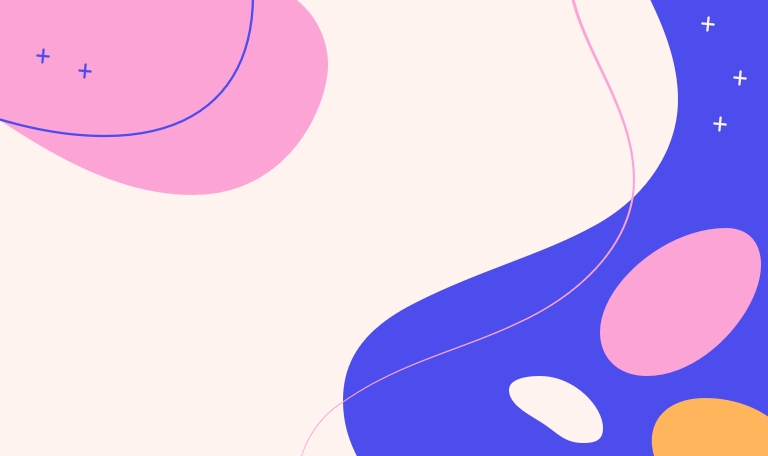
This background is drawn by a WebGL 1 fragment shader. Its source:

```glsl
precision highp float;
// Flat abstract backdrop: organic colour blobs, two flowing lines and small sparkles.
// Every outline is a chain of cubic Bezier curves, traced for distance and
// crossing parity, then filled or stroked with antialiased coverage.

uniform vec2 u_resolution;

const vec3 CREAM  = vec3(1.00, 0.953, 0.937);
const vec3 BLUE   = vec3(0.302, 0.302, 0.933);
const vec3 PINK   = vec3(0.992, 0.643, 0.843);
const vec3 ORANGE = vec3(1.00, 0.71, 0.361);

const float GRID_HEIGHT = 456.0;      // design grid, y pointing down
const float RIBBON_TOP = 1.5;         // half widths of the lines
const float RIBBON_BOTTOM = 0.4;
const float LINE_HALF = 1.15;
const vec2 SPARKLE_ARM = vec2(5.6, 6.4);
const float SPARKLE_HALF = 1.15;
const float SPARKLE_TILT = 0.09;
const int CURVE_STEPS = 22;

struct Path {
    vec2 point;   // where the path is evaluated
    vec2 pen;     // current end of the chain
    float dist;   // distance to the outline
    float side;   // -1 outside, +1 inside
};

Path beginPath(vec2 point, vec2 start) {
    return Path(point, start, 1e5, -1.0);
}

float segmentDistance(vec2 p, vec2 a, vec2 b) {
    vec2 ab = b - a;
    float t = clamp(dot(p - a, ab) / max(dot(ab, ab), 1e-6), 0.0, 1.0);
    return length(p - a - ab * t);
}

// Append a cubic curve; a ray towards +x flips the side at each crossing.
void curveTo(inout Path path, vec2 c1, vec2 c2, vec2 end) {
    vec2 start = path.pen;
    vec2 p = path.point;
    for (int i = 1; i <= CURVE_STEPS; i++) {
        float t = float(i) / float(CURVE_STEPS);
        float s = 1.0 - t;
        vec2 a = path.pen;
        vec2 b = s * s * s * start + 3.0 * s * t * (s * c1 + t * c2) + t * t * t * end;
        path.dist = min(path.dist, segmentDistance(p, a, b));
        if ((a.y > p.y) != (b.y > p.y)) {
            float crossing = a.x + (p.y - a.y) * (b.x - a.x) / (b.y - a.y);
            if (p.x < crossing) path.side = -path.side;
        }
        path.pen = b;
    }
}

float fill(Path path, float pixel) {
    return clamp(0.5 + path.side * path.dist / pixel, 0.0, 1.0);
}

// Coverage stays proportional to width, even for hairlines.
float stroke(float dist, float halfWidth, float pixel) {
    vec2 edges = vec2(halfWidth, -halfWidth) - dist;
    vec2 cover = clamp(0.5 + edges / pixel, 0.0, 1.0);
    return cover.x - cover.y;
}

float sparkle(vec2 p, float pixel) {
    p.x += p.y * SPARKLE_TILT;
    p.y -= p.x * SPARKLE_TILT;
    vec2 across = vec2(SPARKLE_ARM.x, 0.0);
    vec2 upright = vec2(0.0, SPARKLE_ARM.y);
    float d = min(segmentDistance(p, -across, across), segmentDistance(p, -upright, upright));
    return stroke(d, SPARKLE_HALF, pixel);
}

void main() {
    float pixel = GRID_HEIGHT / u_resolution.y;
    vec2 p = gl_FragCoord.xy * pixel;
    p.y = GRID_HEIGHT - p.y;

    // Cream field to the left of the wave; open ends lie off the canvas
    Path field = beginPath(p, vec2(648, -5));
    curveTo(field, vec2(662, 24), vec2(678, 60), vec2(678, 100));
    curveTo(field, vec2(678, 150), vec2(645, 200), vec2(590, 228));
    curveTo(field, vec2(540, 255), vec2(475, 272), vec2(413, 304));
    curveTo(field, vec2(370, 326), vec2(343, 355), vec2(343, 400));
    curveTo(field, vec2(343, 425), vec2(350, 444), vec2(360, 462));
    vec3 color = mix(BLUE, CREAM, fill(field, pixel));

    // Tapering pink ribbon
    Path ribbon = beginPath(p, vec2(572, -5));
    curveTo(ribbon, vec2(585, 55), vec2(634, 110), vec2(634, 180));
    curveTo(ribbon, vec2(634, 240), vec2(585, 292), vec2(520, 322));
    curveTo(ribbon, vec2(462, 350), vec2(400, 362), vec2(343, 402));
    curveTo(ribbon, vec2(322, 415), vec2(306, 437), vec2(300, 462));
    float ribbonHalf = mix(RIBBON_TOP, RIBBON_BOTTOM, p.y / GRID_HEIGHT);
    color = mix(color, PINK, stroke(ribbon.dist, ribbonHalf, pixel));

    // Upper left blob and its blue line
    Path blob = beginPath(p, vec2(290, -5));
    curveTo(blob, vec2(313, 10), vec2(328, 36), vec2(328, 65));
    curveTo(blob, vec2(328, 105), vec2(290, 195), vec2(193, 195));
    curveTo(blob, vec2(125, 195), vec2(62, 162), vec2(-5, 117));
    color = mix(color, PINK, fill(blob, pixel));
    Path arc = beginPath(p, vec2(253, -5));
    curveTo(arc, vec2(253, 85), vec2(200, 136), vec2(105, 136));
    curveTo(arc, vec2(65, 136), vec2(28, 128), vec2(-5, 118));
    color = mix(color, BLUE, stroke(arc.dist, LINE_HALF, pixel));

    // Pink pebble, cream bean and orange corner
    Path pebble = beginPath(p, vec2(600, 332));
    curveTo(pebble, vec2(600, 285), vec2(665, 228), vec2(726, 228));
    curveTo(pebble, vec2(749, 228), vec2(761, 243), vec2(761, 265));
    curveTo(pebble, vec2(761, 310), vec2(705, 376), vec2(647, 376));
    curveTo(pebble, vec2(618, 376), vec2(600, 358), vec2(600, 332));
    color = mix(color, PINK, fill(pebble, pixel));
    Path bean = beginPath(p, vec2(509, 390));
    curveTo(bean, vec2(509, 381), vec2(521, 376), vec2(540, 376));
    curveTo(bean, vec2(575, 376), vec2(603, 407), vec2(603, 428));
    curveTo(bean, vec2(603, 440), vec2(596, 443), vec2(583, 443));
    curveTo(bean, vec2(566, 443), vec2(558, 434), vec2(548, 427));
    curveTo(bean, vec2(535, 417), vec2(509, 407), vec2(509, 390));
    color = mix(color, CREAM, fill(bean, pixel));
    Path corner = beginPath(p, vec2(656, 462));
    curveTo(corner, vec2(642, 425), vec2(664, 398), vec2(705, 398));
    curveTo(corner, vec2(745, 398), vec2(800, 418), vec2(810, 490));
    color = mix(color, ORANGE, fill(corner, pixel));

    // Sparkles: a blue pair on the blob, a cream zigzag on the right
    for (int i = 0; i < 3; i++) {
        float n = float(i);
        vec2 zigzag = vec2(708, 24) + n * vec2(58, 58) - n * n * vec2(26, 4);
        color = mix(color, CREAM, sparkle(p - zigzag, pixel));
        if (i < 2) color = mix(color, BLUE, sparkle(p - vec2(43, 56) - n * vec2(42, 15), pixel));
    }

    gl_FragColor = vec4(color, 1.0);
}
```
